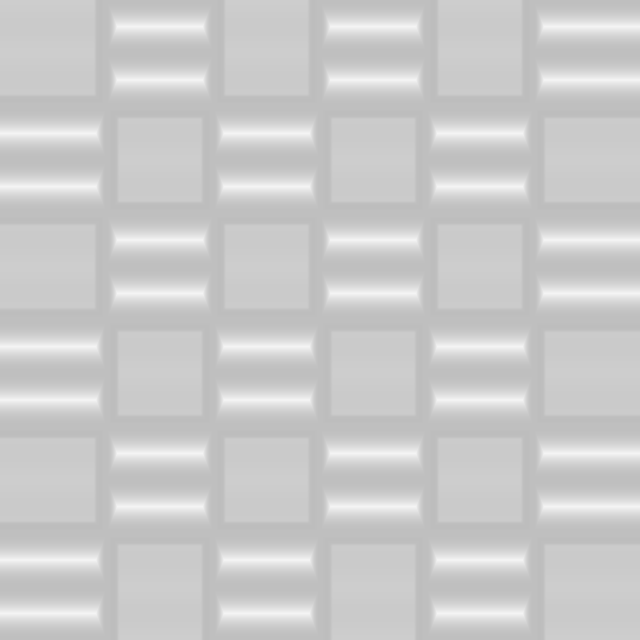
Reproduce this pattern procedurally as a three.js fragment shader.

```glsl
// Six by six grey basket weave: glossy cells with two bright ridges alternate
// with flat, faintly rippled squares. Each ridge is a mitred pyramid of distances;
// insets apply only between neighbours, so cells run flush to the canvas border.

varying vec2 vUv;

const float CELLS = 6.0;
const float PI = 3.14159265;
const float GROOVE_GREY = 0.748;
const float RIDGE_GREY = 0.96;
const float SQUARE_GREY = 0.797;

// Distance to the nearest cell edge on each axis, ignoring the canvas border.
vec2 innerEdgeDistance(vec2 local, vec2 cell, float count) {
  vec2 low = local + 1.0 - step(vec2(0.5), cell);
  vec2 high = 1.0 - local + step(vec2(count - 1.5), cell);
  return min(low, high);
}

// Two horizontal ridges with mitred ends, 0 in the valleys and 1 on the crests.
float ridges(float y, float endDistance, float endLength, float falloff) {
  float crestDistance = abs(fract(y * 2.0) - 0.5) * 2.0;
  float slope = min(1.0 - crestDistance, endDistance / endLength);
  return pow(clamp(slope, 0.0, 1.0), falloff);
}

// Soft-edged square covering everything beyond the inset.
float insetSquare(vec2 edge, float inset, float softness) {
  vec2 cover = smoothstep(vec2(inset - softness), vec2(inset + softness), edge);
  return cover.x * cover.y;
}

// Slightly darker line following the outside of the square.
float frameShade(vec2 edge, float center, float width) {
  float offset = (min(edge.x, edge.y) - center) / width;
  return exp(-offset * offset);
}

float ridgeCell(float y, vec2 edge) {
  return mix(GROOVE_GREY, RIDGE_GREY, ridges(y, edge.x, 0.1, 2.2));
}

float squareCell(float y, vec2 edge) {
  float face = SQUARE_GREY + 0.006 * cos(4.0 * PI * y);
  float frame = GROOVE_GREY + 0.003 - 0.01 * frameShade(edge, 0.06, 0.03);
  return mix(frame, face, insetSquare(edge, 0.106, 0.018));
}

void main() {
  vec2 grid = vUv * CELLS;
  vec2 cell = clamp(floor(grid), 0.0, CELLS - 1.0);
  vec2 local = grid - cell;
  vec2 edge = innerEdgeDistance(local, cell, CELLS);

  // Checkerboard choice of the two cell kinds
  float isSquare = step(0.5, mod(cell.x + cell.y, 2.0));
  float grey = mix(ridgeCell(local.y, edge), squareCell(local.y, edge), isSquare);

  gl_FragColor = vec4(vec3(grey), 1.0);
}
```
